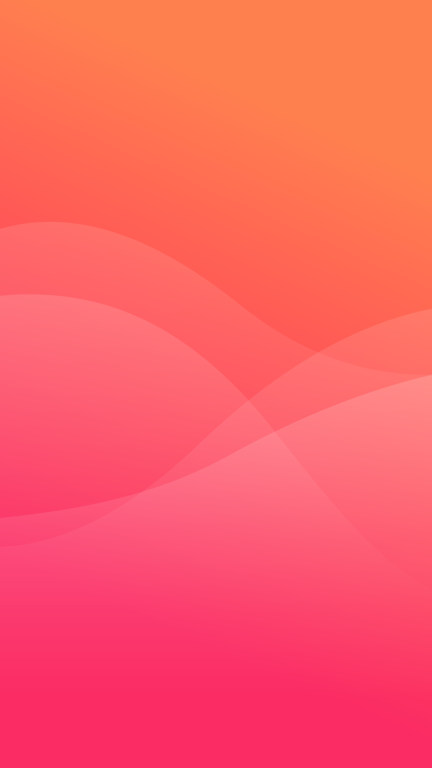
Give the GLSL for this background, as a Shadertoy shader.

```glsl
// Translucent crossing waves over a tilted orange-to-pink gradient.

const vec3 ORANGE = vec3(1.00, 0.50, 0.31);
const vec3 CORAL = vec3(1.00, 0.34, 0.34);
const vec3 PINK = vec3(0.985, 0.17, 0.39);

// Cubic Hermite curve between two knots, each given as (x, height, slope).
float hermite(float x, vec3 a, vec3 b) {
    float span = b.x - a.x;
    float u = (x - a.x) / span;
    float v = 1.0 - u;
    return v * v * (1.0 + 2.0 * u) * a.y + u * u * (3.0 - 2.0 * u) * b.y
         + span * u * v * (v * a.z - u * b.z);
}

// Wave crest: two curves that join smoothly at the middle knot.
float crest(float x, vec3 left, vec3 middle, vec3 right) {
    return x < middle.x ? hermite(x, left, middle) : hermite(x, middle, right);
}

// Lay a white veil below the crest; it fades out from top down to bottom.
vec3 veil(vec3 color, vec2 uv, float height, float top, float bottom, float opacity) {
    float blur = 0.8 / iResolution.y;
    float inside = smoothstep(-blur, blur, height - uv.y);
    float fade = clamp((uv.y - bottom) / (top - bottom), 0.0, 1.0);
    return mix(color, vec3(1.0), inside * fade * opacity);
}

// Three-colour gradient, tilted down towards the right.
vec3 backdrop(vec2 uv) {
    float depth = 1.0 - uv.y - 0.253 * uv.x;
    vec3 color = mix(ORANGE, CORAL, clamp((depth + 0.02) / 0.31, 0.0, 1.0));
    return mix(color, PINK, clamp((depth - 0.29) / 0.43, 0.0, 1.0));
}

void mainImage(out vec4 fragColor, in vec2 fragCoord) {
    vec2 uv = fragCoord / iResolution.xy;
    vec3 color = backdrop(uv);

    // Two waves falling to the right
    float upperFall = crest(uv.x, vec3(0.0, 0.702, 0.16),
                            vec3(0.556, 0.603, -0.45), vec3(1.0, 0.512, 0.01));
    float lowerFall = crest(uv.x, vec3(0.0, 0.615, 0.05),
                            vec3(0.637, 0.4375, -0.72), vec3(1.0, 0.232, -0.28));
    color = veil(color, uv, upperFall, 0.71, 0.30, 0.12);
    color = veil(color, uv, lowerFall, 0.62, 0.20, 0.14);

    // Two waves rising to the right
    float upperRise = crest(uv.x, vec3(0.0, 0.288, 0.02),
                            vec3(0.463, 0.423, 0.54), vec3(1.0, 0.598, 0.11));
    float lowerRise = crest(uv.x, vec3(0.0, 0.3255, 0.06),
                            vec3(0.532, 0.4076, 0.31), vec3(1.0, 0.512, 0.13));
    color = veil(color, uv, upperRise, 0.60, 0.09, 0.12);
    color = veil(color, uv, lowerRise, 0.51, 0.09, 0.17);

    fragColor = vec4(color, 1.0);
}
```
